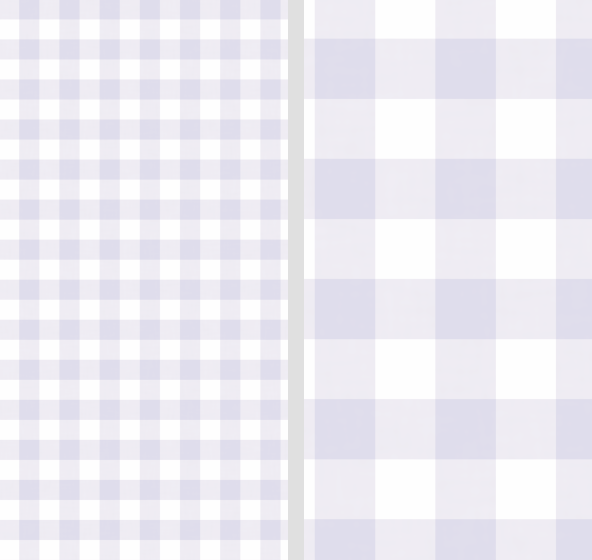
Left, the full canvas; right, a detail of the centre.
This pattern is drawn by a Shadertoy shader. Its source:

```glsl
// Pale lavender gingham: vertical and horizontal bands cross on white.
// Each band is a smoothed periodic stripe; the number of bands over a point
// picks its tone, and faint threads with gradient noise soften the half tones.

const vec2 REPEATS = vec2(7.164, 13.984);     // checks across and down
const vec2 BAND_CENTER = vec2(0.728, 0.234);  // in repeats, from the top left
const float BAND_WIDTH = 0.502;               // share of one repeat

const vec3 WHITE = vec3(0.996, 0.995, 0.997);
const vec3 HALF_TONE = vec3(0.936, 0.926, 0.953);
const vec3 LAVENDER = vec3(0.876, 0.868, 0.925);

// Signed distance to the nearest band edge, negative inside the band
vec2 bandDistance(vec2 p, vec2 center, float width) {
    return abs(fract(p - center + 0.5) - 0.5) - 0.5 * width;
}

vec2 hashGradient(vec2 cell) {
    vec2 h = vec2(dot(cell, vec2(127.1, 311.7)), dot(cell, vec2(269.5, 183.3)));
    return 2.0 * fract(sin(h) * 43758.5) - 1.0;
}

float gradientNoise(vec2 p) {
    vec2 i = floor(p), f = fract(p);
    vec2 u = f * f * f * (f * (f * 6.0 - 15.0) + 10.0);
    vec2 e = vec2(0.0, 1.0);
    float low = mix(dot(hashGradient(i), f),
                    dot(hashGradient(i + e.yx), f - e.yx), u.x);
    float high = mix(dot(hashGradient(i + e.xy), f - e.xy),
                     dot(hashGradient(i + e.yy), f - e.yy), u.x);
    return mix(low, high, u.y);
}

// Faint upright and level threads, plus a broader unevenness
float weave(vec2 p) {
    float threads = gradientNoise(p * vec2(14.0, 3.0))
                  + gradientNoise(p * vec2(3.0, 14.0) + 37.0);
    return 0.6 * threads + 0.5 * gradientNoise(p * 2.0 + 71.0);
}

void mainImage(out vec4 fragColor, in vec2 fragCoord) {
    vec2 uv = fragCoord / iResolution.xy;
    vec2 p = vec2(uv.x, 1.0 - uv.y) * REPEATS;

    // Band coverage, smoothed over about one pixel
    vec2 soft = 0.7 * REPEATS / iResolution.xy;
    vec2 d = bandDistance(p, BAND_CENTER, BAND_WIDTH);
    vec2 band = 1.0 - smoothstep(-soft, soft, d);

    // No band is white, one band the half tone, two the full lavender
    float both = band.x * band.y;
    float single = band.x + band.y - 2.0 * both;
    vec3 color = WHITE * (1.0 - single - both) + HALF_TONE * single + LAVENDER * both;

    // Cloth variation, strongest where a single band lies
    color += weave(p) * (0.008 * single + 0.003 * both);

    fragColor = vec4(clamp(color, 0.0, 1.0), 1.0);
}
```
